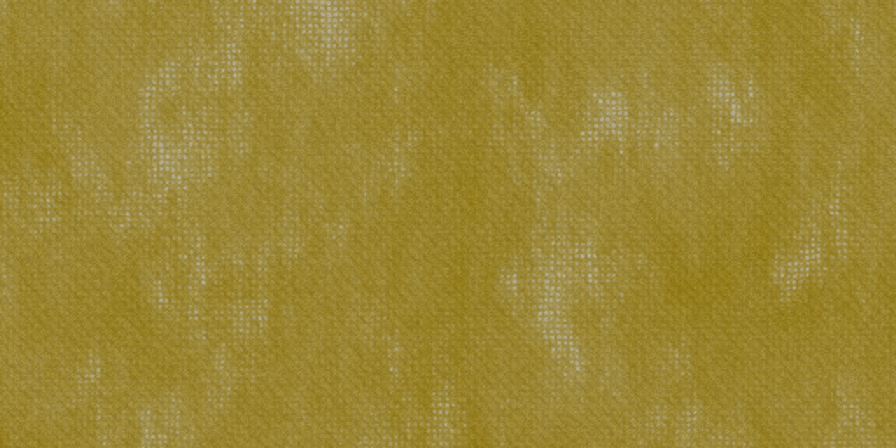
Give the GLSL for this texture, as a WebGL 2 fragment shader.

```glsl
#version 300 es
precision highp float;
// Ochre woven cloth with pale, vertically worn patches and fine grain.
uniform vec2 u_resolution;
out vec4 fragColor;

float hash(vec2 p) {
    return fract(sin(dot(p, vec2(127.1, 311.7))) * 43758.5453);
}

float noise(vec2 p) {
    vec2 cell = floor(p), f = fract(p);
    f = f * f * (3.0 - 2.0 * f);
    return mix(mix(hash(cell), hash(cell + vec2(1, 0)), f.x),
               mix(hash(cell + vec2(0, 1)), hash(cell + vec2(1, 1)), f.x), f.y);
}

float fbm(vec2 p) {
    float sum = 0.0, amplitude = 0.533;
    for (int i = 0; i < 4; i++) {
        sum += amplitude * noise(p);
        p = p * 2.03 + vec2(17.3, 9.1);
        amplitude *= 0.5;
    }
    return sum;
}

void main() {
    vec2 p = gl_FragCoord.xy / u_resolution.y;

    // Weave: raised thread crossings of uneven height and a faint twill
    vec2 thread = p * 72.0 + 0.5 * vec2(noise(p * 30.0), noise(p * 30.0 + 50.0));
    vec2 ridge = 0.5 + 0.5 * cos(6.2832 * thread);
    vec2 crossing = floor(thread + 0.5);
    float weave = ridge.x * ridge.y * (0.4 + 1.2 * hash(crossing));
    float twill = sin(3.1416 * (thread.x + thread.y));

    // Wear: broad haze, ragged patches and thin vertical streaks
    float haze = fbm(p * vec2(4.0, 3.0) + 31.0);
    float patches = fbm(p * vec2(8.0, 5.5) + 12.0);
    float streaks = fbm(p * vec2(34.0, 11.0) + 80.0);
    float specks = noise(p * vec2(80.0, 55.0) + 7.0);
    float wornness = 0.5 * patches + 0.18 * haze + 0.22 * streaks + 0.1 * specks;
    float wear = smoothstep(0.45, 0.76, wornness);
    wear *= 0.35 + 0.65 * wear;

    // Grain: crisp fibres within the threads
    float grain = hash(floor(p * 256.0)) - 0.5;
    float fibre = noise(p * vec2(150.0, 110.0)) - 0.5;

    float fade = 0.13 + 0.34 * (haze - 0.5) + 0.24 * (streaks - 0.5)
               + wear * (0.22 + 0.8 * weave)
               + 0.15 * (weave - 0.25) + 0.025 * twill + 0.09 * grain + 0.08 * fibre;

    vec3 cloth = mix(vec3(0.588, 0.499, 0.135), vec3(0.695, 0.665, 0.56), clamp(fade, -0.15, 1.0));
    cloth *= 1.0 + 0.075 * grain + 0.04 * fibre + 0.015 * twill;
    fragColor = vec4(cloth, 1.0);
}
```
